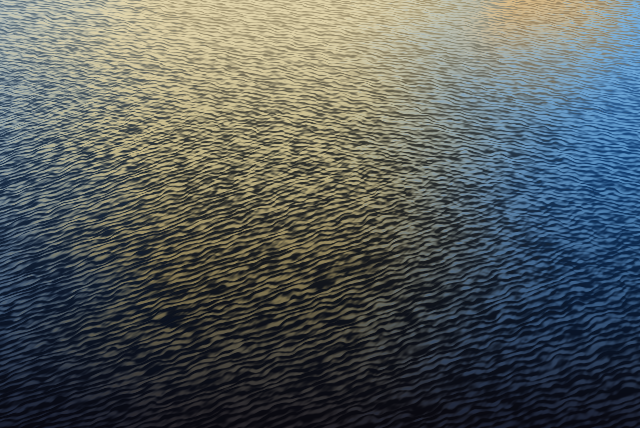
Write a WebGL 1 fragment shader that draws this texture.

```glsl
precision highp float;
// Wind-rippled water reflecting a golden glow and blue sky, darkening toward the viewer.

#define FAR_SPACING 0.0062
#define SPACING_GROWTH 0.0094
#define RISING_SLOPE 0.32
#define FALLING_SLOPE -0.13
#define CREST_STRETCH 0.46
#define PHASE_WARP 0.50
#define GLOW_CENTER 0.41
#define GLOW_WIDTH 0.27
#define EDGE_SCATTER 0.16
#define GRAIN 0.36

uniform vec2 u_resolution;

float hash(vec2 p) {
  vec3 q = fract(vec3(p.xyx) * 0.1031);
  q += dot(q, q.yzx + 33.33);
  return fract((q.x + q.y) * q.z);
}

// Value noise in the range -1 to 1.
float noise(vec2 p) {
  vec2 i = floor(p);
  vec2 f = fract(p);
  f = f * f * (3.0 - 2.0 * f);
  float low = mix(hash(i), hash(i + vec2(1.0, 0.0)), f.x);
  float high = mix(hash(i + vec2(0.0, 1.0)), hash(i + vec2(1.0, 1.0)), f.x);
  return mix(low, high, f.y) * 2.0 - 1.0;
}

// Ripple coordinates for crests of one slope; spacing widens with nearness.
vec2 rippleSpace(vec2 uv, float aspect, float slope) {
  float x = (uv.x - 0.5) * aspect;
  float near = 1.0 - uv.y;
  float slantedNear = max(near + slope * x, -0.3);
  float depth = -log(FAR_SPACING + SPACING_GROWTH * slantedNear) / SPACING_GROWTH;
  return vec2(x / (0.0075 + 0.0045 * near), depth);
}

// Short broken crests: a warped, steepened wave train with two layers of chop.
float ripples(vec2 p, float seed) {
  float u = p.x * CREST_STRETCH;
  float warp = noise(vec2(u * 0.7, p.y * 0.55) + seed);
  warp += 0.4 * noise(vec2(u * 1.5, p.y) + seed + 91.0);
  float phase = 6.28318 * (p.y + PHASE_WARP * warp);
  float train = sin(phase) + 0.22 * sin(2.0 * phase + 0.8);
  float chop = noise(vec2(u, p.y * 1.7 + 0.4 * u) + seed + 130.0);
  float fine = noise(vec2(u * 2.2, p.y * 2.5 - u) + seed + 510.0);
  return 0.52 * train + 0.62 * chop + GRAIN * fine;
}

// Reflected golden column, wide at the far edge and faint nearby.
float goldenGlow(vec2 uv, float near, float scatter) {
  float center = GLOW_CENTER + 0.05 * near;
  float width = GLOW_WIDTH + 0.12 * (1.0 - near);
  float d = abs(uv.x + scatter - center) / width;
  float column = 1.0 - smoothstep(0.35, 1.40, d);
  return column * (1.0 - 0.50 * smoothstep(0.55, 1.05, near));
}

// Small warm patch beside the bright sky in the far right.
float amberPatch(vec2 uv, float near, float scatter) {
  float x = abs(uv.x + scatter * 0.5 + near * 0.15 - 0.86) / 0.12;
  return (1.0 - smoothstep(0.35, 1.25, x)) * (1.0 - smoothstep(0.0, 0.27, near + scatter * 0.5));
}

// Blend of far, middle, lower and nearest tones.
vec3 depthRamp(vec3 far, vec3 middle, vec3 lower, vec3 nearest, float near) {
  vec3 c = mix(far, middle, smoothstep(0.0, 0.40, near));
  c = mix(c, lower, smoothstep(0.30, 0.78, near));
  return mix(c, nearest, smoothstep(0.68, 1.05, near));
}

void main() {
  vec2 uv = gl_FragCoord.xy / u_resolution;
  float aspect = u_resolution.x / u_resolution.y;
  float near = 1.0 - uv.y;

  // Rising crests rule nearby and at the left, falling ones far off and at the right.
  float rise = smoothstep(0.05, 0.75, near + 0.35 * (0.5 - uv.x));
  float rising = ripples(rippleSpace(uv, aspect, RISING_SLOPE), 40.0);
  float falling = ripples(rippleSpace(uv, aspect, FALLING_SLOPE), 370.0);
  float wave = mix(falling, rising, rise) / length(vec2(rise, 1.0 - rise));

  // Slow gusts bend the borders of the reflections.
  float gust = noise(uv * vec2(7.0, 9.0) + 17.0);
  float scatter = EDGE_SCATTER * (0.6 * wave + 0.25 * gust);
  float gold = goldenGlow(uv, near, scatter);
  float amber = amberPatch(uv, near, scatter);
  float rightSky = smoothstep(0.60, 1.0, uv.x);

  // Crest colours.
  vec3 sky = depthRamp(vec3(0.58, 0.68, 0.76), vec3(0.47, 0.58, 0.68),
                       vec3(0.24, 0.34, 0.47), vec3(0.10, 0.12, 0.19), near);
  sky += rightSky * (1.0 - smoothstep(0.3, 0.95, near)) * vec3(-0.11, 0.01, 0.11);
  vec3 warm = depthRamp(vec3(0.88, 0.83, 0.67), vec3(0.78, 0.73, 0.54),
                        vec3(0.48, 0.42, 0.26), vec3(0.17, 0.13, 0.11), near);
  vec3 crest = mix(sky, warm, gold);
  crest = mix(crest, vec3(0.91, 0.74, 0.48), amber * 0.85);

  // Trough colours.
  vec3 deepSky = depthRamp(vec3(0.33, 0.42, 0.50), vec3(0.10, 0.18, 0.28),
                           vec3(0.04, 0.08, 0.15), vec3(0.03, 0.03, 0.06), near);
  deepSky += rightSky * (1.0 - smoothstep(0.2, 0.95, near)) * vec3(-0.03, 0.08, 0.20);
  vec3 deepWarm = depthRamp(vec3(0.64, 0.59, 0.45), vec3(0.17, 0.18, 0.17),
                            vec3(0.05, 0.06, 0.085), vec3(0.035, 0.03, 0.05), near);
  vec3 trough = mix(deepSky, deepWarm, gold);
  trough = mix(trough, vec3(0.64, 0.52, 0.34), amber * 0.8);

  // Far water stays bright; nearer crests grow thin and crisp.
  float nearness = smoothstep(0.0, 0.75, near);
  float threshold = mix(-0.24, 0.20, nearness);
  float softness = mix(0.85, 0.72, nearness);
  float light = smoothstep(-softness, softness, wave - threshold);
  vec3 color = mix(trough, crest, light);
  gl_FragColor = vec4(clamp(color, 0.0, 1.0), 1.0);
}
```
